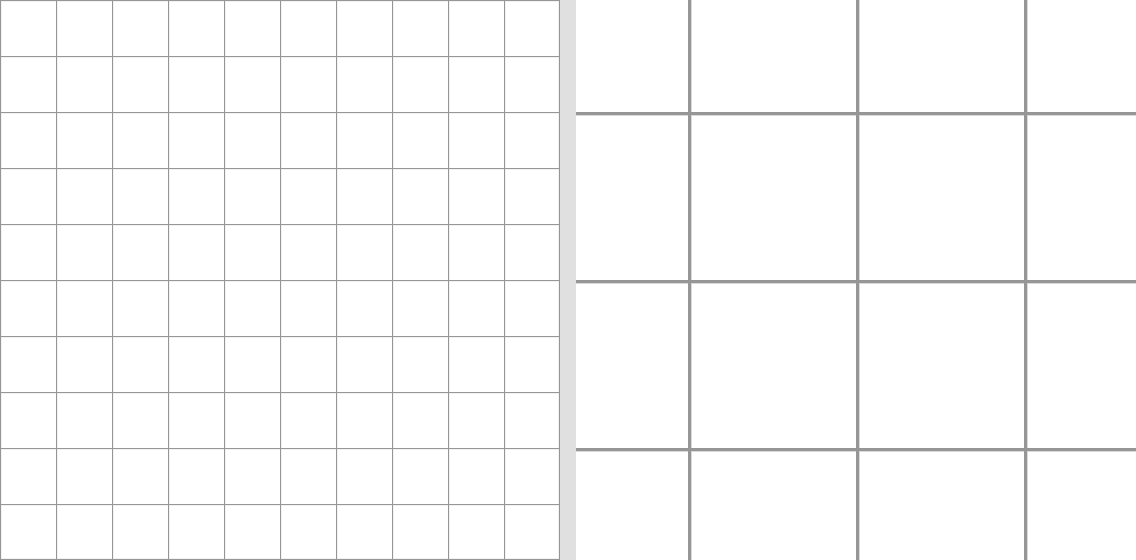
Left, the full canvas; right, a detail of the centre.
Reproduce this pattern procedurally as a three.js fragment shader.

```glsl
// Plain square grid: thin grey rules on white, ten cells across and down.
// Each cell carries a rule on its left and top side; one more rule closes the
// right and bottom edges. Distances to the rules become smoothed coverage.

#define CELLS 10.0
#define LINE_WIDTH 0.002
#define PAPER_COLOR vec3(1.0)
#define LINE_COLOR vec3(0.59)

varying vec2 vUv;

// Per-axis distance to the centre of the nearest rule.
vec2 ruleDistance(vec2 p) {
  float inset = 0.5 * LINE_WIDTH;
  vec2 repeated = abs(fract((p - inset) * CELLS + 0.5) - 0.5) / CELLS;
  vec2 closing = abs(p - (1.0 - inset));
  return min(repeated, closing);
}

// Share of a pixel covered by a rule, also when the rule is thinner than it.
vec2 ruleCoverage(vec2 dist, vec2 pixel) {
  vec2 edge = (0.5 * LINE_WIDTH - dist) / pixel + 0.5;
  return clamp(edge, vec2(0.0), min(vec2(1.0), LINE_WIDTH / pixel));
}

void main() {
  // Measure from the upper left corner, where the cells begin.
  vec2 p = vec2(vUv.x, 1.0 - vUv.y);
  vec2 pixel = max(fwidth(vUv), vec2(0.00001));

  vec2 coverage = ruleCoverage(ruleDistance(p), pixel);
  float ink = max(coverage.x, coverage.y);

  gl_FragColor = vec4(mix(PAPER_COLOR, LINE_COLOR, ink), 1.0);
}
```
